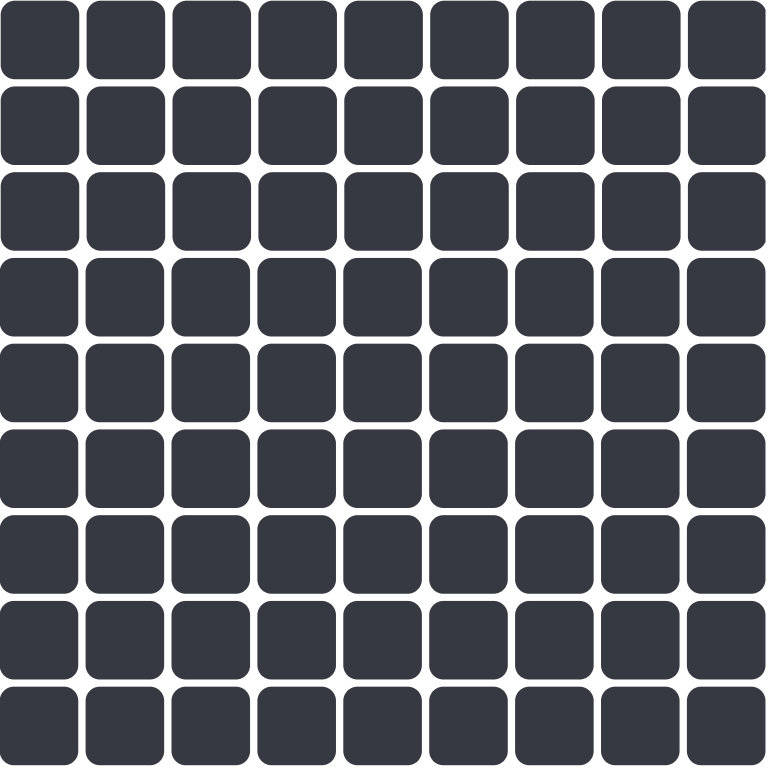
Reproduce this pattern procedurally as a Shadertoy shader.

```glsl
// Dark slate rounded square tiles, nine by nine, on a white ground.

#define PITCH        vec2(0.11185, 0.11165)  // tile spacing, across and down
#define FIRST_CORNER vec2(-0.0004, 0.0009)   // left and top of the first tile
#define TILE_SIZE    0.1023
#define CORNER       0.0185                  // corner radius
#define SHIFTED_ROWS 3.0                     // top rows set slightly to the right
#define ROW_SHIFT    0.0013
#define RIGHT_EDGE   0.9968                  // tiles are trimmed here
#define TILE_COLOR   vec3(0.21, 0.22, 0.26)
#define GROUND_COLOR vec3(1.0)

float roundedSquare(vec2 p, float halfSize, float radius) {
    vec2 q = abs(p) - halfSize + radius;
    return length(max(q, 0.0)) + min(max(q.x, q.y), 0.0) - radius;
}

void mainImage(out vec4 fragColor, in vec2 fragCoord) {
    // Canvas units, measured from the top left
    vec2 p = fragCoord / iResolution.y;
    p.y = 1.0 - p.y;
    float pixel = 1.0 / iResolution.y;

    // Nearest tile, with the small offset of the upper rows
    vec2 q = p - FIRST_CORNER - 0.5 * TILE_SIZE;
    float row = round(q.y / PITCH.y);
    q.x -= ROW_SHIFT * (1.0 - step(SHIFTED_ROWS, row));
    vec2 cell = vec2(round(q.x / PITCH.x), row);
    vec2 local = q - cell * PITCH;

    // Tile shape, trimmed at the right
    float dist = roundedSquare(local, 0.5 * TILE_SIZE, CORNER);
    dist = max(dist, p.x - RIGHT_EDGE);

    float coverage = clamp(0.5 - dist / pixel, 0.0, 1.0);
    fragColor = vec4(mix(GROUND_COLOR, TILE_COLOR, coverage), 1.0);
}
```
